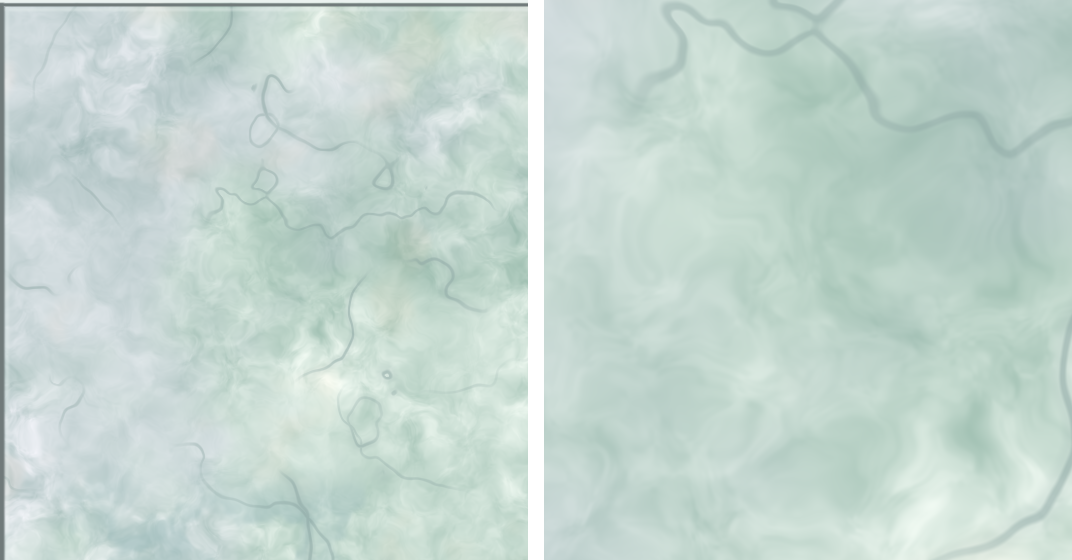
Left: the whole. Right: its middle third, enlarged.
A Shadertoy shader for this texture:

```glsl
const vec3 STONE = vec3(0.772, 0.842, 0.822);
const vec3 TONE_SHIFT = vec3(1.25, 0.90, 1.00);
const vec3 BLUE_TINT = vec3(0.008, -0.010, 0.018);
const vec3 GREEN_TINT = vec3(-0.012, 0.006, -0.018);
const vec3 CREAM_TINT = vec3(0.030, 0.004, -0.006);
const vec3 TEAL_STAIN = vec3(0.60, 0.725, 0.725);
const vec3 VEIN = vec3(0.55, 0.65, 0.64);
const vec3 FRAME = vec3(0.44, 0.48, 0.48);
const vec3 MARGIN = vec3(0.92, 0.95, 0.94);

// Integer hash of a lattice cell, 0 to 1
float hash(vec2 cell) {
    uvec2 q = uvec2(ivec2(cell)) * uvec2(1597334673u, 3812015801u);
    uint n = (q.x ^ q.y) * 1597334673u;
    n = (n ^ (n >> 15)) * 2246822519u;
    n ^= n >> 13;
    return float(n >> 8) / 16777216.0;
}

float noise(vec2 p) {
    vec2 i = floor(p), f = fract(p);
    vec2 u = f * f * f * (f * (f * 6.0 - 15.0) + 10.0);
    float low = mix(hash(i), hash(i + vec2(1, 0)), u.x);
    float high = mix(hash(i + vec2(0, 1)), hash(i + vec2(1, 1)), u.x);
    return mix(low, high, u.y);
}

// Layered noise, centred on zero
float fbm(vec2 p, int octaves, float gain) {
    mat2 turn = mat2(1.6, 1.2, -1.2, 1.6);
    float sum = 0.0, amp = 1.0, total = 0.0;
    for (int i = 0; i < octaves; i++) {
        sum += amp * (noise(p) - 0.5);
        total += amp;
        amp *= gain;
        p = turn * p + 17.3;
    }
    return sum / total;
}

vec2 warp(vec2 p, float scale, float amount) {
    return p + amount * vec2(fbm(p * scale + 31.0, 3, 0.5),
                             fbm(p * scale + 67.0, 3, 0.5));
}

// Thin broken crack along the zero contour of a noise field
float crack(vec2 p, float scale, float seed, float width) {
    vec2 e = vec2(0.002, 0.0);
    float n = fbm(p * scale + seed, 4, 0.5);
    float dx = fbm((p + e.xy) * scale + seed, 4, 0.5) - n;
    float dy = fbm((p + e.yx) * scale + seed, 4, 0.5) - n;
    float slope = max(length(vec2(dx, dy)) / e.x, 0.15 * scale);
    float line = 1.0 - smoothstep(0.2 * width, width, abs(n) / slope);
    float present = smoothstep(0.02, 0.22, fbm(p * 4.5 + seed * 2.0, 2, 0.5));
    return line * present;
}

// Soft-edged band between two positions
float band(float x, float from, float to, float soft) {
    return smoothstep(from - soft, from + soft, x)
         * (1.0 - smoothstep(to - soft, to + soft, x));
}

vec3 marble(vec2 p) {
    // Broad clouds and fine mottling
    float clouds = fbm(warp(p, 5.0, 0.16) * 5.5 + 5.0, 4, 0.5);
    float mottle = fbm(warp(p, 16.0, 0.07) * 23.0 + 40.0, 4, 0.62);
    float busy = smoothstep(-0.2, 0.2, fbm(p * 5.0 + 83.0, 3, 0.5));
    float tone = 0.22 * clouds + mix(0.10, 0.28, busy) * mottle;
    vec3 col = STONE + TONE_SHIFT * tone;

    // Blue at upper left, green toward the right, cream patches
    float hue = 0.9 * (p.x - 0.42) - 0.5 * (p.y - 0.5)
              + 1.2 * fbm(p * 5.0 + 110.0, 3, 0.5);
    col += mix(BLUE_TINT, GREEN_TINT, smoothstep(-0.35, 0.35, hue));
    float cream = smoothstep(0.08, 0.28, fbm(p * 7.0 + 140.0, 3, 0.5));
    col += CREAM_TINT * cream;

    // Teal stains near the foot
    float stain = smoothstep(0.0, 0.25, fbm(warp(p, 14.0, 0.1) * 7.0 + 9.0, 4, 0.55));
    col = mix(col, TEAL_STAIN, 0.6 * stain * (1.0 - smoothstep(0.04, 0.22, p.y)));

    // Faint hairline cracks over wider soft veins
    vec2 q = warp(p, 9.0, 0.04);
    float soft = crack(q, 3.2, 12.0, 0.016);
    float hair = max(crack(q, 3.2, 12.0, 0.0045), crack(q, 4.2, 58.0, 0.004));
    return mix(col, VEIN, clamp(0.15 * soft + 0.42 * hair, 0.0, 1.0));
}

void mainImage(out vec4 fragColor, in vec2 fragCoord) {
    vec2 p = fragCoord / iResolution.y;
    vec3 col = marble(p);

    // Pale fringe, dark left and top rules, light margin above
    float fringe = max(band(p.x, 0.010, 0.016, 0.004),
                       band(p.y, 0.980, 0.986, 0.003));
    col = mix(col, MARGIN, 0.35 * fringe);
    float left = 1.0 - smoothstep(0.005, 0.011, p.x);
    float top = band(p.y, 0.9885, 0.9945, 0.002);
    col = mix(col, FRAME, max(left, top));
    col = mix(col, MARGIN, smoothstep(0.993, 0.997, p.y));

    fragColor = vec4(clamp(col, 0.0, 1.0), 1.0);
}
```
